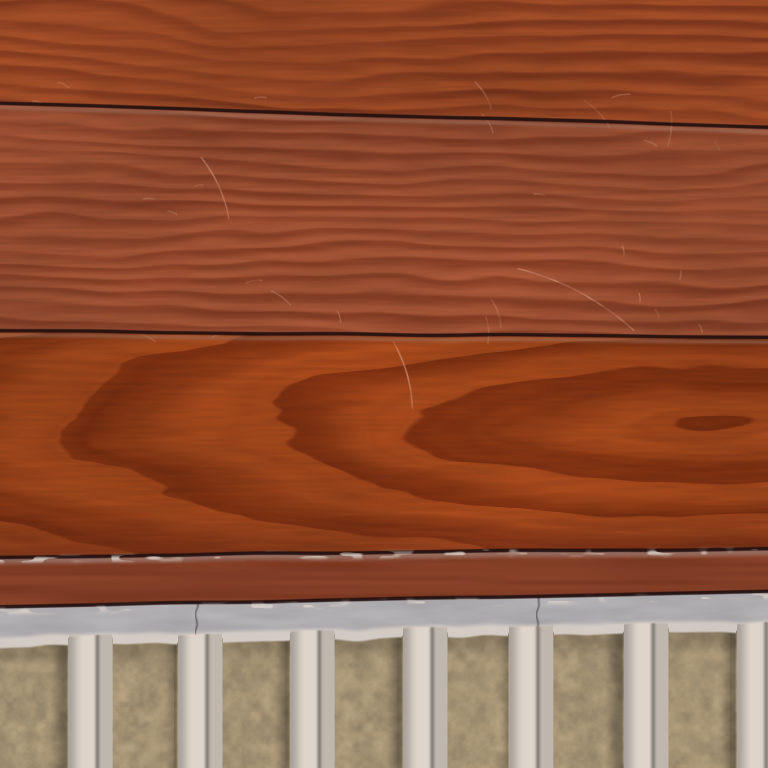
Reproduce this texture procedurally as a WebGL 1 fragment shader.

```glsl
precision highp float;
// Three varnished boards and a trim above a ribbed plaster strip.
// Grain is warped bands, straight on two boards and nested ellipses on one.
// Ribs repeat by mod; scratches and flecks are scattered by hash.
uniform vec2 u_resolution;

// Left and right heights of each dividing line.
const vec2 SEAM_TOP = vec2(0.865, 0.835);
const vec2 SEAM_MID = vec2(0.569, 0.560);
const vec2 SEAM_LOW = vec2(0.275, 0.286);
const vec2 TRIM_BASE = vec2(0.210, 0.229);
const vec2 LEDGE_BASE = vec2(0.161, 0.183);
const float SEAM_HALF = 0.0023;
const float RIB_PITCH = 0.1448;
const float RIB_START = 0.082;
const float RIB_WIDE = 0.036;
const float RIB_TOTAL = 0.058;
const float RIB_JITTER = 0.010;
const vec2 EYE = vec2(0.92, 0.445); // centre of the arches
const float ARCH_STRETCH = 5.0;
const float ARCH_PERIOD = 0.26;
const int SCRATCHES = 26;

const vec3 RED_WOOD = vec3(0.60, 0.31, 0.20);
const vec3 RED_GRAIN = vec3(0.43, 0.18, 0.10);
const vec3 ORANGE_WOOD = vec3(0.63, 0.28, 0.11);
const vec3 ORANGE_GRAIN = vec3(0.42, 0.15, 0.05);
const vec3 GAP = vec3(0.13, 0.06, 0.06);
const vec3 SCUFF = vec3(0.83, 0.62, 0.53);
const vec3 LEDGE = vec3(0.68, 0.67, 0.68);
const vec3 PLASTER = vec3(0.87, 0.83, 0.79);
const vec3 PANEL = vec3(0.64, 0.57, 0.45);

float hash(vec2 p) { return fract(sin(dot(p, vec2(127.1, 311.7))) * 43758.5); }

float noise(vec2 p) {
  vec2 i = floor(p), f = fract(p);
  f = f * f * (3.0 - 2.0 * f);
  return mix(mix(hash(i), hash(i + vec2(1, 0)), f.x),
             mix(hash(i + vec2(0, 1)), hash(i + vec2(1, 1)), f.x), f.y);
}

float fbm(vec2 p) { return 0.57 * noise(p) + 0.29 * noise(p * 2.1 + 7.0) + 0.14 * noise(p * 4.3 + 19.0); }

// Soft step, never sharper than a pixel.
float above(float edge, float v, float soft) {
  float w = max(soft, 0.8 / u_resolution.y);
  return smoothstep(edge - w, edge + w, v);
}

float ridge(float v, float width) { return exp(-v * v / (width * width)); }

float lineAt(vec2 ends, float x) {
  return mix(ends.x, ends.y, x) + 0.003 * (noise(vec2(x * 9.0, ends.x * 50.0)) - 0.5);
}

// Bowed stroke from a along d, broken up by noise.
float scratch(vec2 p, vec2 a, vec2 d) {
  float t = clamp(dot(p - a, d) / dot(d, d), 0.0, 1.0);
  vec2 bow = vec2(-d.y, d.x) * 0.25 * t * (1.0 - t);
  return (1.0 - above(0.001, length(p - a - d * t - bow), 0.0009)) * (0.25 + 0.75 * noise(p * 90.0));
}

// Near-straight growth bands, dark toward one side.
float straightGrain(vec2 p, float bands, float seed) {
  float phase = p.y * bands + 2.6 * fbm(vec2(p.x * 2.6, p.y * 9.0) + seed) + 0.35 * noise(p * vec2(14.0, 40.0));
  float f = fract(phase);
  float band = smoothstep(0.15, 0.75, f) * (1.0 - smoothstep(0.8, 1.0, f));
  return band * (0.3 + 0.7 * noise(vec2(p.x * 3.0, phase * 0.7) + seed));
}

// Nested arches: crisp outer edge, fading toward the eye.
float archGrain(vec2 p) {
  float d = length((p - EYE) * vec2(1.0, ARCH_STRETCH)) + 0.13 * (fbm(p * vec2(5.0, 26.0)) - 0.5);
  float f = fract((d - 0.06) / ARCH_PERIOD - 0.3 * ridge(d - 0.4, 0.1));
  float band = smoothstep(0.3, 0.93, f) * (1.0 - smoothstep(0.96, 1.0, f));
  return 0.75 * band + 0.25 * noise(vec2(p.x * 2.0, d * 40.0));
}

vec3 boards(vec2 p, float top, float mid, float low) {
  vec3 upper = mix(mix(ORANGE_WOOD, RED_WOOD, 0.45), RED_GRAIN, 0.85 * straightGrain(p - vec2(0, top), 42.0, 3.0));
  vec3 middle = mix(RED_WOOD, RED_GRAIN, 0.75 * straightGrain(p - vec2(0, mid), 50.0, 31.0));
  vec3 lower = mix(ORANGE_WOOD, ORANGE_GRAIN, 0.85 * archGrain(p));
  lower = mix(lower, RED_GRAIN, 0.4 - 0.4 * smoothstep(0.0, 0.07, p.y - low));
  vec3 col = mix(mix(lower, middle, above(mid, p.y, 0.0)), upper, above(top, p.y, 0.0));
  col *= 0.84 + 0.1 * noise(p * vec2(22.0, 300.0)) + 0.22 * fbm(p * vec2(3.0, 6.0));
  // Scattered short wear and three long strokes.
  float wear = 0.0;
  for (int i = 0; i < SCRATCHES; i++) {
    float n = float(i), angle = 0.4 - 2.2 * hash(vec2(n, 3));
    vec2 a = vec2(hash(vec2(n, 1)), mix(0.52, 0.9, hash(vec2(n, 2))));
    float len = mix(0.01, 0.05, pow(hash(vec2(n, 4)), 2.0));
    wear = max(wear, 0.6 * scratch(p, a, len * vec2(cos(angle), sin(angle))));
  }
  wear = max(wear, scratch(p, vec2(0.675, 0.65), vec2(0.15, -0.08)));
  wear = max(wear, scratch(p, vec2(0.262, 0.795), vec2(0.036, -0.08)));
  wear = max(wear, scratch(p, vec2(0.512, 0.555), vec2(0.025, -0.087)));
  return mix(col, SCUFF, 0.7 * wear);
}

vec3 ribbedStrip(vec2 p, float ledge) {
  float x = p.x - RIB_START;
  float t = mod(x, RIB_PITCH) - RIB_JITTER * hash(vec2(floor(x / RIB_PITCH), 8));
  vec3 panel = PANEL * (0.86 + 0.28 * fbm(p * 75.0));
  panel *= 1.0 - 0.3 * max(smoothstep(RIB_PITCH - 0.022, RIB_PITCH, t), 1.0 - above(-0.001, t, 0.002));
  panel *= 1.0 - 0.15 * smoothstep(-0.035, -0.01, p.y - ledge);
  vec3 rib = PLASTER * (0.76 + 0.24 * smoothstep(0.0, 0.02, t));
  rib *= 1.0 - 0.27 * ridge(t - RIB_WIDE - 0.002, 0.003) - 0.14 * above(RIB_WIDE, t, 0.004);
  float ribMask = above(0.0, t, 0.001) * (1.0 - above(RIB_TOTAL, t, 0.001));
  // Pale ledge with a lit lip and hairline cracks.
  vec3 shelf = LEDGE * (0.92 + 0.16 * fbm(p * vec2(14.0, 60.0)));
  float lip = p.y - ledge - 0.004 * noise(vec2(p.x * 30.0, 2));
  shelf = mix(shelf, PLASTER, 0.75 - 0.75 * above(0.008, lip, 0.004));
  float crack = mod(p.x - 0.254, 0.444) - 0.004 * noise(vec2(p.y * 80.0, 4));
  shelf *= 1.0 - 0.35 * ridge(crack, 0.0015);
  return mix(mix(panel, rib, ribMask), shelf, above(0.012 * ribMask - 0.006, lip, 0.002));
}

void main() {
  vec2 p = gl_FragCoord.xy / u_resolution;
  float top = p.y - lineAt(SEAM_TOP, p.x), mid = p.y - lineAt(SEAM_MID, p.x);
  float low = p.y - lineAt(SEAM_LOW, p.x), base = p.y - lineAt(TRIM_BASE, p.x);
  vec3 trim = mix(RED_WOOD, RED_GRAIN, 0.35 + 0.4 * noise(p * vec2(7.0, 170.0)));
  trim = mix(trim, LEDGE, 0.4 * smoothstep(-0.013, -0.004, low));
  vec3 col = mix(ribbedStrip(p, lineAt(LEDGE_BASE, p.x)), trim, above(0.0, base, 0.001));
  col = mix(col, boards(p, p.y - top, p.y - mid, p.y - low), above(0.0, low, 0.001));
  // Worn rims, dark gaps and chipped flecks.
  col = mix(col, SCUFF * 0.75, 0.45 * max(ridge(top + 0.006, 0.003), ridge(mid + 0.006, 0.003)));
  float gap = min(min(abs(top), abs(mid)), min(abs(low), abs(base)));
  col = mix(col, GAP, 0.92 - 0.92 * above(SEAM_HALF, gap, 0.0012));
  float chips = max(ridge(low + 0.003, 0.004), ridge(base + 0.006, 0.004));
  col = mix(col, PLASTER, 0.8 * chips * smoothstep(0.62, 0.85, noise(p * vec2(60.0, 190.0))));
  gl_FragColor = vec4(col, 1.0);
}
```
